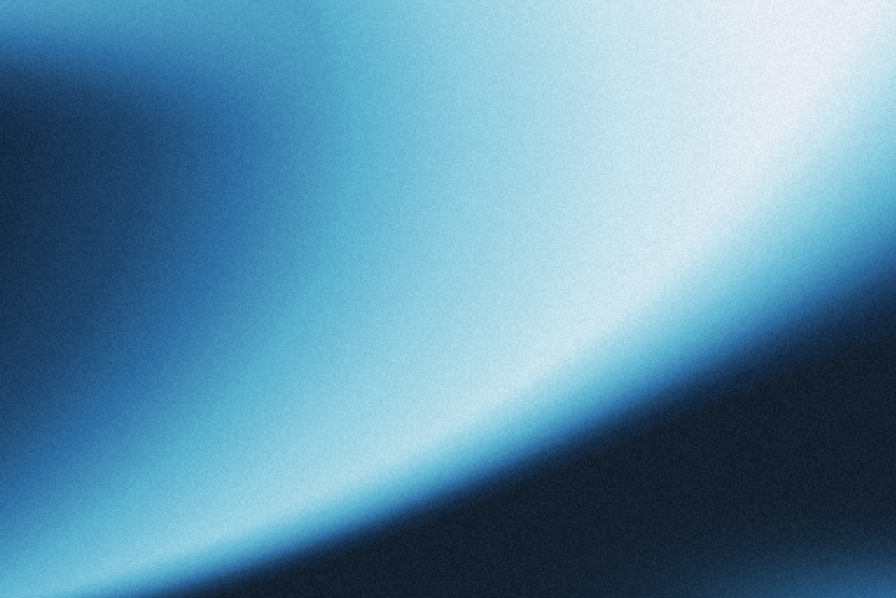
A WebGL 1 fragment shader for this background:

```glsl
precision highp float;

uniform vec2 u_resolution;

// Palette, from deepest shade to brightest light
const vec3 INK = vec3(0.075, 0.125, 0.18);
const vec3 NAVY = vec3(0.08, 0.18, 0.29);
const vec3 DEEP = vec3(0.12, 0.28, 0.44);
const vec3 BLUE = vec3(0.18, 0.44, 0.65);
const vec3 CYAN = vec3(0.35, 0.69, 0.81);
const vec3 SKY = vec3(0.55, 0.80, 0.88);
const vec3 PALE = vec3(0.77, 0.89, 0.93);
const vec3 WHITE = vec3(0.90, 0.925, 0.955);

// Upper left shade: its rim is a sideways parabola
const float RIM_X = 0.40;
const float RIM_Y = 0.78;
const float RIM_BEND = 0.69;
const float TOP_TONE = -0.03;

// Lower shade: its edge rises as a parabola and softens to the right
const vec3 EDGE_CURVE = vec3(-0.034, 0.28, 0.384);
const float EDGE_SOFT = 0.04;
const float EDGE_SPREAD = 0.10;
const float EDGE_BIAS = -0.06;
const float EDGE_SLOPE = 0.18;
const float EDGE_FALLOFF = 0.14;
const float BLEND = 0.06;

// Corner glow and film grain
const vec2 GLOW_CENTER = vec2(1.02, -0.04);
const vec2 GLOW_SIZE = vec2(0.22, 0.105);
const float GLOW_STRENGTH = 0.95;
const float GRAIN_ROWS = 342.0;
const float GRAIN_AMOUNT = 0.045;

float hash(vec2 cell) {
  vec3 q = fract(vec3(cell.xyx) * 0.1031);
  q += dot(q, q.yzx + 33.33);
  return fract((q.x + q.y) * q.z);
}

float smoothMin(float a, float b, float k) {
  float h = max(k - abs(a - b), 0.0) / k;
  return min(a, b) - 0.25 * k * h * h;
}

float linearStep(float a, float b, float x) {
  return clamp((x - a) / (b - a), 0.0, 1.0);
}

// Tone 0 is cyan; negative tones darken and positive tones lighten
vec3 toneColor(float tone) {
  vec3 color = mix(INK, NAVY, linearStep(-0.62, -0.38, tone));
  color = mix(color, DEEP, linearStep(-0.38, -0.24, tone));
  color = mix(color, BLUE, linearStep(-0.24, -0.13, tone));
  color = mix(color, CYAN, linearStep(-0.13, 0.0, tone));
  color = mix(color, SKY, linearStep(0.0, 0.12, tone));
  color = mix(color, PALE, linearStep(0.12, 0.30, tone));
  return mix(color, WHITE, linearStep(0.30, 0.48, tone));
}

float upperTone(vec2 p) {
  float fromRim = p.y - RIM_Y;
  float tone = p.x - RIM_X + RIM_BEND * fromRim * fromRim;
  float lift = smoothstep(0.76, 1.03, p.y);
  return mix(tone, max(tone, TOP_TONE), lift);
}

float lowerTone(vec2 p) {
  float edge = dot(EDGE_CURVE, vec3(1.0, p.x, p.x * p.x));
  float softness = EDGE_SOFT + EDGE_SPREAD * pow(p.x, 4.0);
  float d = (p.y - edge) / softness;
  float below = min(d, 0.0);
  return EDGE_BIAS + EDGE_SLOPE * d - EDGE_FALLOFF * below * below;
}

void main() {
  vec2 p = gl_FragCoord.xy / u_resolution;

  // Bright sweep between the two shades
  float tone = smoothMin(upperTone(p), lowerTone(p), BLEND);
  vec3 color = toneColor(tone);

  // Blue light in the lower right corner
  vec2 g = (p - GLOW_CENTER) / GLOW_SIZE;
  color = mix(color, BLUE, GLOW_STRENGTH * exp(-dot(g, g)));

  // Fine grain on a grid tied to the canvas height
  vec2 cell = floor(gl_FragCoord.xy / u_resolution.y * GRAIN_ROWS);
  color += (hash(cell) - 0.5) * GRAIN_AMOUNT;

  gl_FragColor = vec4(clamp(color, 0.0, 1.0), 1.0);
}
```
